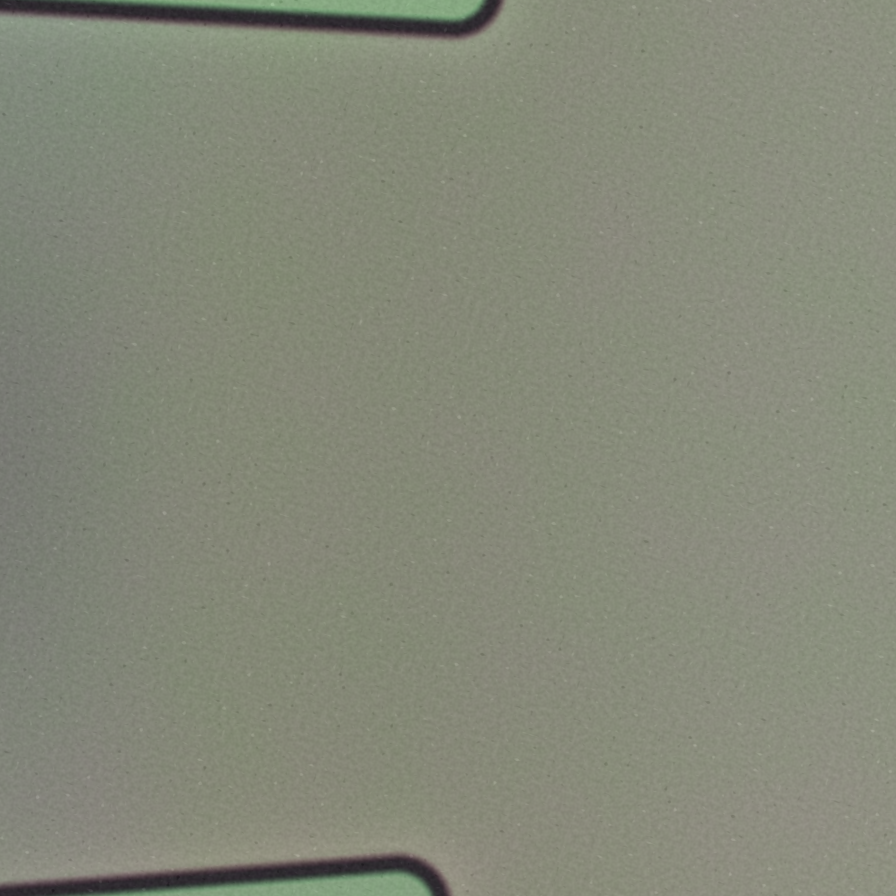
Write a WebGL 2 fragment shader that draws this texture.

```glsl
#version 300 es
precision highp float;
// Brushed-grey moulded surface with two soft, dark grooves cut by the top and bottom edges.
// Each groove is the outline of a rounded corner shape; gradients and layered
// gradient noise give the surface its shading, colour mottling and fine grain.
uniform vec2 u_resolution;
out vec4 fragColor;

vec2 hashGradient(vec2 cell) {
  vec3 p = fract(cell.xyx * vec3(0.1031, 0.1030, 0.0973));
  p += dot(p, p.yzx + 33.33);
  float angle = 6.2832 * fract((p.x + p.y) * p.z);
  return vec2(cos(angle), sin(angle));
}

float gradientNoise(vec2 p) {
  vec2 i = floor(p), f = fract(p);
  vec2 u = f * f * f * (f * (f * 6.0 - 15.0) + 10.0);
  vec2 e = vec2(0.0, 1.0);
  float low = mix(dot(hashGradient(i), f), dot(hashGradient(i + e.yx), f - e.yx), u.x);
  float high = mix(dot(hashGradient(i + e), f - e), dot(hashGradient(i + e.yy), f - e.yy), u.x);
  return mix(low, high, u.y);
}

// Signed distance to the corner between a sloped edge and an upright edge.
float roundedCorner(float pastEdge, float pastSide, float radius) {
  vec2 q = vec2(pastEdge, pastSide) + radius;
  return min(max(q.x, q.y), 0.0) + length(max(q, 0.0)) - radius;
}

// Adds the raised inner face, the outer sheen and the dark channel.
vec3 addGroove(vec3 color, float d, vec3 innerFace, vec3 sheen) {
  float halo = smoothstep(0.006, 0.022, d) * exp(-max(d - 0.02, 0.0) * 38.0);
  color += sheen * halo;
  color = mix(color, innerFace, 1.0 - smoothstep(-0.012, -0.004, d));
  vec3 fringe = abs(d - vec3(-0.0006, 0.0006, 0.0));
  vec3 channel = 1.0 - smoothstep(vec3(0.003), vec3(0.0155), fringe);
  return mix(color, vec3(0.18, 0.165, 0.185), channel);
}

void main() {
  vec2 uv = gl_FragCoord.xy / u_resolution;

  // Broad shading: cool left side, olive middle, lighter right side.
  vec3 color = mix(vec3(0.505, 0.525, 0.475), vec3(0.518, 0.532, 0.463), smoothstep(0.0, 0.3, uv.x));
  color = mix(color, vec3(0.548, 0.562, 0.500), smoothstep(0.4, 1.0, uv.x));
  vec2 shade = (uv - vec2(-0.04, 0.5)) / vec2(0.16, 0.27);
  color -= vec3(0.040, 0.050, 0.030) * exp(-dot(shade, shade));
  color += vec3(-0.005, 0.018, 0.008) * smoothstep(0.65, 1.0, uv.y) * (1.0 - smoothstep(0.1, 0.6, uv.x));
  color += vec3(0.012, 0.0, 0.006) * (1.0 - smoothstep(0.0, 0.3, uv.y));

  // Faint colour mottling.
  float mottle = gradientNoise(uv * 7.0 + 3.7) + 0.5 * gradientNoise(uv * 17.0);
  color += vec3(0.012, -0.009, 0.014) * mottle;

  // Grooves: one descends to the right at the top, one rises at the bottom.
  float topGroove = roundedCorner(0.996 - 0.056 * uv.x - uv.y, uv.x - 0.553, 0.05);
  float bottomGroove = roundedCorner(uv.y - 0.002 - 0.077 * uv.x, uv.x - 0.494, 0.055);
  color = addGroove(color, topGroove, vec3(0.53, 0.66, 0.51), vec3(0.045, 0.062, 0.045));
  color = addGroove(color, bottomGroove, vec3(0.52, 0.63, 0.50), vec3(0.052, 0.045, 0.042));

  // Fine grain, slightly stretched, with sparse bright and dark specks.
  vec2 grainPos = mat2(0.95, 0.3, -0.3, 0.95) * uv;
  float grain = gradientNoise(grainPos * vec2(150.0, 185.0));
  float fine = gradientNoise(grainPos * 290.0 + 51.3);
  float speck = gradientNoise(grainPos * vec2(125.0, 160.0) + 91.7);
  color += 0.035 * grain + 0.028 * fine;
  color += 0.07 * (smoothstep(0.38, 0.65, speck) - smoothstep(0.38, 0.65, -speck));
  color += vec3(0.008, -0.003, 0.010) * gradientNoise(uv * 95.0 + 23.1);

  fragColor = vec4(clamp(color, 0.0, 1.0), 1.0);
}
```
